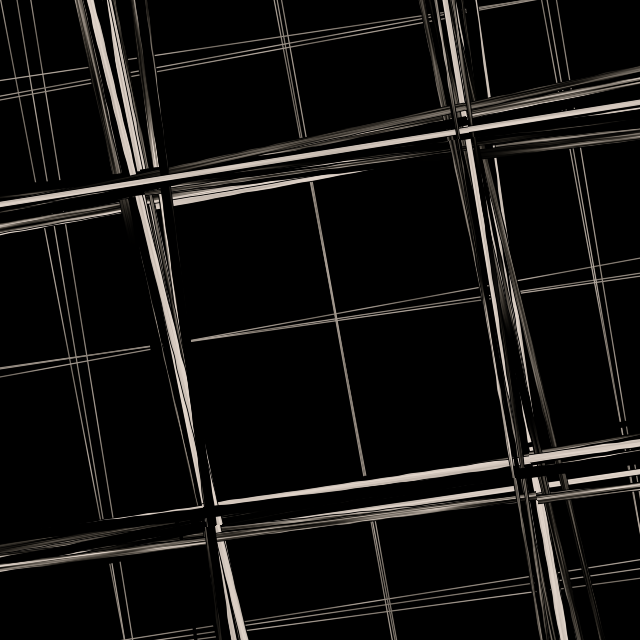
Give the GLSL for this pattern, as a three.js fragment shader.

```glsl
#define SLANT vec2(0.185, 0.16)
#define THICK_START vec2(0.355, 0.125)
#define THICK_GAP vec2(0.525, 0.543)
#define THIN_START vec2(0.205, -0.045)
#define THIN_GAP vec2(0.42, 0.455)
#define THICK_SPREAD 0.058
#define THICK_FAN 0.12
#define THIN_SPREAD 0.032
#define THIN_FAN 0.05
#define CREAM vec3(0.88, 0.83, 0.79)
#define SOFT 0.001
#define SEED 7.0

varying vec2 vUv;

float hash(vec2 p) {
  vec3 q = fract(p.xyx * vec3(0.1031, 0.103, 0.0973));
  q += dot(q, q.yzx + 33.33);
  return fract((q.x + q.y) * q.z);
}

float noise(vec2 p) {
  vec2 i = floor(p), f = fract(p);
  f = f * f * (3.0 - 2.0 * f);
  return mix(mix(hash(i), hash(i + vec2(1.0, 0.0)), f.x),
             mix(hash(i + vec2(0.0, 1.0)), hash(i + 1.0), f.x), f.y);
}

// Darker ink is slightly warmer
vec3 ink(float v) {
  return CREAM * pow(vec3(clamp(v, 0.0001, 1.0)), vec3(1.0, 1.02, 1.08));
}

float band(float d, float halfWidth) {
  return 1.0 - smoothstep(halfWidth - SOFT, halfWidth + SOFT, abs(d));
}

// Distance to one stroke of a fanned bundle, stepping sideways at each crossing
float strokeDistance(vec2 p, vec2 id, float cell, float spread, float fan, float jump) {
  float offset = (hash(id) - 0.5) * spread;
  float turn = (hash(id + 31.0) - 0.5) * fan;
  float shift = (hash(id + vec2(cell * 3.0 + 60.0, 11.0)) - 0.5) * jump;
  return p.x - offset - turn * (p.y - 0.5) - shift;
}

void thinStroke(inout vec3 color, vec2 p, vec2 id, float cell) {
  float d = strokeDistance(p, id, cell, THIN_SPREAD, THIN_FAN, 0.004);
  float tone = 0.5 + 0.3 * noise(vec2(p.y * 12.0, id.x * 9.0 + id.y));
  color = mix(color, ink(tone), band(d, 0.001));
}

void brushStroke(inout vec3 color, vec2 p, vec2 id, float cell) {
  float d = strokeDistance(p, id, cell, THICK_SPREAD, THICK_FAN, 0.007);
  if (abs(d) > 0.02) return;
  float kind = fract(id.x * 0.618 + hash(vec2(id.y, 5.0)));
  float size = hash(id + 47.0);
  float halfWidth = mix(0.0018, 0.0085, size * size);
  halfWidth += 0.0014 * (noise(vec2(p.y * 45.0, id.x * 7.0 + id.y)) - 0.5);

  // Bristle marks run along the stroke
  vec2 grain = vec2(p.y * 6.0, d * 380.0) + id * 13.0;
  float streak = 0.65 * noise(grain) + 0.35 * noise(grain * vec2(3.0, 1.9) + 40.0);
  float tone = 0.0;
  if (kind > 0.8) {
    halfWidth = max(halfWidth, 0.0042);
    tone = 0.82 + 0.25 * streak;
  } else if (kind > 0.26) {
    float fade = smoothstep(0.12, 0.4, noise(vec2(p.y * 3.5, id.x * 5.0 + id.y)));
    tone = smoothstep(0.1, 0.95, streak) * mix(0.55, 1.15, hash(id + 83.0)) * fade;
  }

  // A narrow black rim separates overlapping strokes
  color *= 1.0 - band(d, halfWidth + 0.0014);
  color = mix(color, ink(tone), band(d, halfWidth));
}

void main() {
  // Skewed coordinates: x crosses the steep bundles, y the shallow ones
  vec2 skew = vec2(vUv.x + SLANT.x * vUv.y, vUv.y - SLANT.y * vUv.x);
  vec2 cells = floor((skew - THICK_START) / THICK_GAP);
  vec3 color = vec3(0.0);

  // Fine triple lines
  for (int k = 0; k < 3; k++) {
    vec2 q = skew - THIN_START - THIN_GAP * float(k);
    for (int j = 0; j < 3; j++) {
      vec2 id = vec2(float(j) + 70.0, float(k) * 6.0 + SEED);
      thinStroke(color, vec2(q.y, skew.x), id, cells.x);
      thinStroke(color, vec2(q.x, skew.y), id + vec2(0.0, 29.0), cells.y);
    }
  }

  // Broad brushed bundles, the two directions interwoven
  for (int j = 0; j < 14; j++) {
    for (int k = 0; k < 2; k++) {
      vec2 q = skew - THICK_START - THICK_GAP * float(k);
      vec2 id = vec2(float(j), float(k) * 6.0 + SEED);
      brushStroke(color, vec2(q.y, skew.x), id, cells.x);
      brushStroke(color, vec2(q.x, skew.y), id + vec2(0.0, 29.0), cells.y);
    }
  }

  gl_FragColor = vec4(color, 1.0);
}
```
